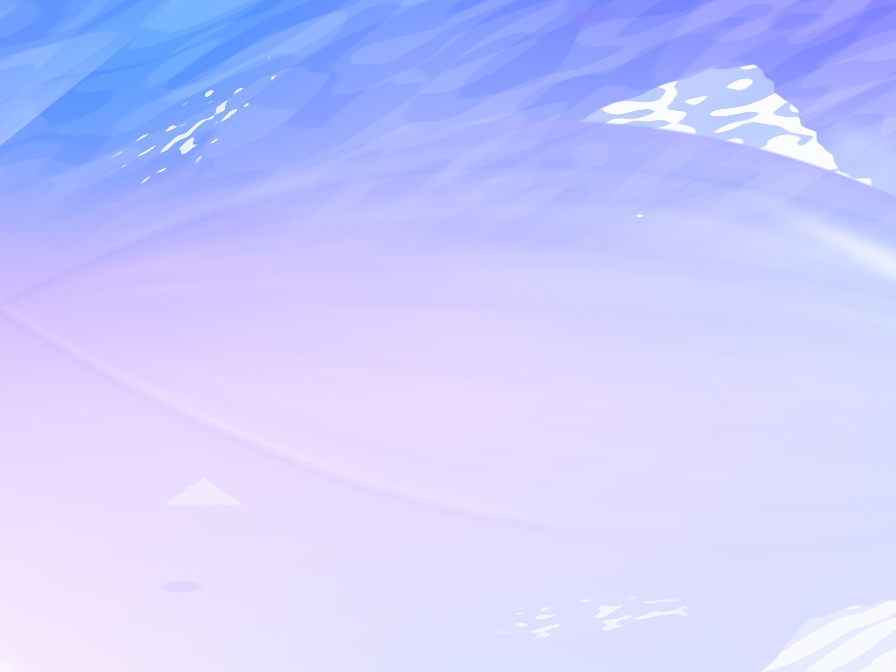
Write a WebGL 2 fragment shader that draws this background.

```glsl
#version 300 es
precision highp float;
uniform vec2 u_resolution;
out vec4 outColor;

// Colour columns, listed from top to bottom
const int ROWS = 6;
const vec3 LEFT[ROWS] = vec3[ROWS](
  vec3(0.46, 0.63, 1.0), vec3(0.54, 0.64, 1.0), vec3(0.80, 0.73, 1.0),
  vec3(0.90, 0.83, 1.0), vec3(0.94, 0.88, 1.0), vec3(0.98, 0.92, 0.99));
const vec3 MIDDLE[ROWS] = vec3[ROWS](
  vec3(0.52, 0.64, 1.0), vec3(0.66, 0.71, 1.0), vec3(0.83, 0.80, 1.0),
  vec3(0.92, 0.86, 1.0), vec3(0.90, 0.87, 1.0), vec3(0.87, 0.88, 1.0));
const vec3 RIGHT[ROWS] = vec3[ROWS](
  vec3(0.58, 0.58, 1.0), vec3(0.69, 0.72, 1.0), vec3(0.80, 0.85, 1.0),
  vec3(0.85, 0.86, 1.0), vec3(0.86, 0.87, 1.0), vec3(0.86, 0.87, 1.0));
const vec3 AZURE = vec3(0.36, 0.65, 1.0);
const vec3 VIOLET = vec3(0.54, 0.54, 1.0);
const vec3 LILAC = vec3(0.71, 0.70, 1.0);
const vec3 ICE = vec3(0.78, 0.85, 1.0);
const vec3 SNOW = vec3(0.98, 0.99, 1.0);
const float ASPECT = 4.0 / 3.0;
const float STROKE_ANGLE = 0.52;
const float STROKE_DEPTH = 0.05;
const float STRAND_DEPTH = 0.028;

vec2 rotate(vec2 p, float a) {
  return vec2(cos(a) * p.x + sin(a) * p.y, cos(a) * p.y - sin(a) * p.x);
}

vec2 gradientAt(vec2 cell) {
  float h = fract(sin(dot(cell, vec2(127.1, 311.7))) * 43758.5);
  return vec2(cos(6.2832 * h), sin(6.2832 * h));
}

float noise(vec2 p) {
  vec2 i = floor(p), f = p - i;
  vec2 u = f * f * f * (f * (f * 6.0 - 15.0) + 10.0);
  vec2 e = vec2(1.0, 0.0);
  float low = mix(dot(gradientAt(i), f), dot(gradientAt(i + e), f - e), u.x);
  float high = mix(dot(gradientAt(i + e.yx), f - e.yx), dot(gradientAt(i + 1.0), f - 1.0), u.x);
  return mix(low, high, u.y);
}

// Hard-edged brush marks, 0 to 1
float strokes(vec2 p, float angle, vec2 frequency, float cut) {
  vec2 q = rotate(p, angle) * frequency;
  return smoothstep(cut, cut + 0.07, noise(q + 0.5 * noise(q * 0.6)));
}

float blob(vec2 p, vec2 center, vec2 radius, float angle) {
  vec2 d = rotate(p - center, angle) / radius;
  return exp(-dot(d, d));
}

float spot(vec2 p, vec2 center, vec2 radius, float angle) {
  return 1.0 - smoothstep(0.8, 1.1, length(rotate(p - center, angle) / radius));
}

vec3 wash(vec2 p) {
  float row = clamp(1.0 - p.y, 0.0, 0.9999) * float(ROWS - 1);
  int i = int(row);
  float t = row - float(i), x = clamp(p.x / ASPECT, 0.0, 1.0) * 2.0;
  vec3 left = mix(LEFT[i], LEFT[i + 1], t);
  vec3 middle = mix(MIDDLE[i], MIDDLE[i + 1], t);
  vec3 right = mix(RIGHT[i], RIGHT[i + 1], t);
  return mix(mix(left, middle, min(x, 1.0)), right, max(x - 1.0, 0.0));
}

void main() {
  vec2 p = gl_FragCoord.xy / u_resolution.y;
  p.x *= ASPECT * u_resolution.y / u_resolution.x;
  vec3 color = wash(p + 0.03 * noise(p * 3.0));
  float hill = 0.82 - 0.426 * (p.x - 0.82) * (p.x - 0.82);
  float sky = smoothstep(-0.003, 0.003, p.y - hill);
  float upper = smoothstep(0.58, 0.9, p.y);

  // Blue sky and slanted paint marks
  color = mix(color, AZURE, 0.75 * blob(p, vec2(0.24, 0.95), vec2(0.28, 0.13), 0.6));
  color = mix(color, VIOLET, 0.35 * sky * blob(p, vec2(1.08, 0.98), vec2(0.32, 0.10), -0.1));
  for (int i = 0; i < 3; i++) {
    float k = float(i);
    float mark = strokes(p + k * 3.7, STROKE_ANGLE - 0.06 * k, vec2(3.0, 13.0) * (1.0 + 0.6 * k), -0.02);
    color += vec3(1.0, 0.8, 0.0) * STROKE_DEPTH * upper * (mark - 0.5);
  }
  float slant = p.y - 0.783 - 0.806 * p.x;
  float beam = smoothstep(-0.002, 0.002, slant) * exp(-max(slant, 0.0) * 18.0);
  color = mix(color, ICE, 0.55 * beam * (1.0 - 0.8 * smoothstep(0.0, 0.27, p.x)));

  // Lens-shaped sweep of strands between two arcs
  float top = 0.753 - 0.325 * (p.x - 0.8) * (p.x - 0.8);
  float base = 0.20 + 0.308 * (p.x - 1.05) * (p.x - 1.05);
  float span = max(top - base, 0.05);
  float across = (p.y - base) / span;
  float inside = smoothstep(-0.3, 0.1, across) * (1.0 - sky) * smoothstep(0.03, 0.35, span);
  float strand = noise(vec2(p.x * 2.2, across * 11.0)) + 0.5 * noise(vec2(p.x * 3.0 + 9.0, across * 29.0));
  color += vec3(1.0, 0.9, 0.0) * STRAND_DEPTH * strand * inside * (0.5 + smoothstep(0.4, 1.0, across));
  color -= vec3(0.035, 0.03, 0.0) * exp(-abs(p.y - top) * 180.0);
  color += vec3(0.03, 0.03, 0.0) * exp(-abs(p.y - base - 0.008) * 130.0) * (1.0 - smoothstep(0.3, 1.0, p.x));
  color -= vec3(0.025, 0.03, 0.0) * exp(-abs(p.y - base + 0.005) * 110.0) * (1.0 - smoothstep(0.4, 1.3, p.x));

  // Hill lip and the bright band beneath it
  float lip = (1.0 - sky) * exp(-max(hill - p.y, 0.0) * 28.0) * smoothstep(0.5, 0.9, p.x);
  color = mix(color, LILAC, 0.6 * lip);
  float band = (p.y - 0.604 - 0.47 * (ASPECT - p.x)) / 0.02;
  color = mix(color, SNOW, 0.65 * exp(-band * band) * smoothstep(1.08, ASPECT, p.x));

  // Snowfield above the hill
  float above = p.y - hill;
  color = mix(color, ICE, 0.6 * sky * smoothstep(1.2, 1.28, p.x) * (1.0 - smoothstep(0.05, 0.10, above)));
  float crest = min(0.46 * (p.x - 0.85), max(0.9 * (1.26 - p.x), 0.14 * (1.31 - p.x)));
  crest += 0.018 * noise(rotate(p, 0.3) * vec2(20.0, 55.0));
  float field = sky * smoothstep(-0.003, 0.003, crest - above);
  float cover = mix(0.02, -0.5, smoothstep(1.1, 1.25, p.x)) + 2.0 * max(above - 0.04, 0.0);
  color = mix(color, ICE, 0.75 * field);
  color = mix(color, SNOW, field * strokes(p, 0.22, vec2(16.0, 58.0), cover));

  // Scattered flecks
  float flecks = strokes(p, 0.55, vec2(30.0, 105.0), 0.48 - 0.36 * blob(p, vec2(0.29, 0.81), vec2(0.12, 0.035), 0.6));
  flecks *= smoothstep(0.2, 0.4, blob(p, vec2(0.29, 0.81), vec2(0.16, 0.04), 0.6));
  float low = strokes(p, 0.12, vec2(28.0, 110.0), 0.16);
  low *= smoothstep(0.25, 0.5, blob(p, vec2(0.88, 0.082), vec2(0.15, 0.028), 0.08));
  color = mix(color, SNOW, max(0.85 * flecks, 0.7 * low));
  color = mix(color, VIOLET, 0.7 * spot(p, vec2(0.885, 0.978), vec2(0.036, 0.012), 0.25));
  color = mix(color, LILAC, 0.2 * spot(p, vec2(0.27, 0.127), vec2(0.032, 0.009), 0.0));
  color = mix(color, SNOW, spot(p, vec2(0.952, 0.679), vec2(0.005, 0.002), 0.0));

  // Small peak and snowy lower corners
  float peak = min(p.y - 0.248, 0.29 - p.y - 0.68 * abs(p.x - 0.303)) + 0.004 * noise(p * 60.0);
  color = mix(color, SNOW, 0.45 * smoothstep(-0.002, 0.004, peak));
  float bank = min(1.06 * (p.x - 1.13), 0.085 + 0.2 * (p.x - 1.21)) - p.y + 0.012 * noise(p * 25.0);
  float drift = smoothstep(-0.002, 0.003, bank);
  color = mix(color, SNOW, drift * (0.4 + 0.5 * strokes(p, 0.4, vec2(9.0, 45.0), -0.1)));
  color = mix(color, SNOW, 0.8 * blob(p, vec2(0.0), vec2(0.025, 0.018), 0.0));
  outColor = vec4(clamp(color, 0.0, 1.0), 1.0);
}
```
